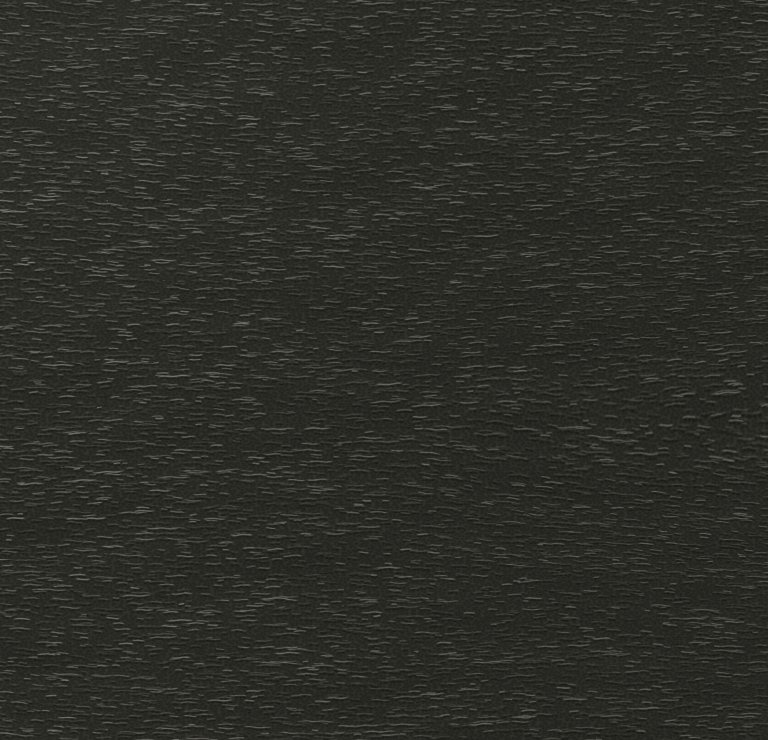
Write a WebGL 1 fragment shader that draws this texture.

```glsl
precision highp float;
// Dark stained wood with short pale pores running along a slightly fanned grain.
// Jittered rows of tapered dashes lie in three layers over fine cellular tooth,
// with layered sines for pore clusters and a soft sheen towards the left.
uniform vec2 u_resolution;

#define BASE_COLOR vec3(0.148, 0.149, 0.130)
#define PORE_TINT vec3(1.0, 0.99, 0.95)
#define PORE_CELL vec2(0.042, 0.0092)
#define PORE_HALF_WIDTH 0.0008
#define PORE_GAIN 0.25
#define PORE_DENSITY 0.74
#define SHADOW_GAIN 0.035
#define TOOTH_SCALE vec2(210.0, 300.0)
#define TOOTH_GAIN 0.085
#define FAN_CENTER 0.41
#define FAN_WARP 0.35
#define SHEEN 0.020

vec2 hash2(vec2 p) {
  vec3 q = fract(p.xyx * vec3(0.1031, 0.1030, 0.0973));
  q += dot(q, q.yzx + 33.33);
  return fract((q.xx + q.yz) * q.zy);
}

// Distance to the nearest jittered cell point.
float cellular(vec2 p) {
  vec2 cell = floor(p);
  float nearest = 4.0;
  for (int j = -1; j <= 1; j++) {
    for (int i = -1; i <= 1; i++) {
      vec2 id = cell + vec2(float(i), float(j));
      vec2 toPoint = id + hash2(id + 7.0) - p;
      nearest = min(nearest, dot(toPoint, toPoint));
    }
  }
  return sqrt(nearest);
}

// Slow variation between crowded and sparse bands, about -1 to 1.
float clusters(vec2 p) {
  float a = sin(p.y * 83.0 + 2.0 * sin(p.x * 6.0 + p.y * 9.0));
  float b = sin(p.y * 37.0 - p.x * 11.0 + 1.5 * sin(p.x * 17.0));
  float c = sin(p.x * 29.0 + 3.0 * sin(p.y * 41.0));
  return 0.4 * a + 0.35 * b + 0.25 * c;
}

// Soft band of the pore width around a signed height.
float stroke(float height, float halfWidth, float px) {
  return 1.0 - smoothstep(halfWidth - 0.75 * px, halfWidth + 0.75 * px, abs(height));
}

// One layer of dashes: x is the pale line, y the shadow beneath it.
vec2 poreLayer(vec2 p, vec2 size, float seed, float slope, float density, float px) {
  float row = floor(p.y / size.y);
  vec2 result = vec2(0.0);
  for (int j = -1; j <= 1; j++) {
    float r = row + float(j);
    float shift = hash2(vec2(r, seed)).x;
    float x = p.x / size.x + shift;
    vec2 id = vec2(floor(x) + seed * 3.0, r + seed);
    vec2 place = hash2(id);
    vec2 form = hash2(id + 51.7);
    vec2 tone = hash2(id + 113.3);

    // Dash stays inside its cell lengthwise and may drift across rows.
    float halfLength = mix(0.13, 0.46, form.x * form.x * 0.6 + form.x * 0.4);
    float center = mix(halfLength, 1.0 - halfLength, place.x);
    float along = (fract(x) - center) * size.x;
    float height = p.y - (r + place.y) * size.y;
    height -= along * (slope + (form.y - 0.5) * 0.07);
    height -= 0.0005 * sin(along * 260.0 + tone.x * 6.28);

    float reach = halfLength * size.x;
    float taper = 1.0 - smoothstep(reach * 0.6, reach + px * 0.5, abs(along));
    float present = step(tone.x, density) * taper;
    float strength = mix(0.22, 1.0, tone.y * tone.y);
    float halfWidth = PORE_HALF_WIDTH * mix(0.75, 1.25, form.y);
    float pale = stroke(height, halfWidth, px) * strength;
    float shade = stroke(height + 0.0026, halfWidth * 1.3, px);
    result = max(result, vec2(pale, shade) * present);
  }
  return result;
}

void main() {
  vec2 p = gl_FragCoord.xy / u_resolution.x;
  float px = 1.0 / u_resolution.x;

  // Grain opens to the right around the fan center and sways gently.
  float d = p.y - FAN_CENTER;
  float fan = smoothstep(0.3, 1.0, p.x) * d * exp(-60.0 * d * d);
  vec2 grain = vec2(p.x, p.y - FAN_WARP * fan);
  grain.y += 0.004 * sin(p.x * 5.0 + p.y * 7.0) + 0.0012 * sin(p.x * 17.0 - p.y * 13.0);
  float slope = 0.8 * fan - 0.02 * (1.0 - smoothstep(0.0, 0.5, p.x));

  // Pores of three sizes.
  float cluster = clusters(grain);
  float density = PORE_DENSITY + 0.22 * cluster;
  vec2 pores = vec2(0.0);
  for (int i = 0; i < 3; i++) {
    float k = float(i);
    vec2 size = PORE_CELL * vec2(1.3 - 0.3 * k, 1.08 - 0.1 * k);
    vec2 offset = vec2(0.37, 0.61) * k;
    pores = max(pores, poreLayer(grain + offset, size, 11.0 + 17.0 * k, slope, density, px));
  }

  // Fine tooth, broad light and final colour.
  float tooth = cellular(grain * TOOTH_SCALE) - 0.45;
  float leftLight = 1.0 - smoothstep(0.0, 0.75, p.x);
  float topLight = smoothstep(0.3, 0.95, p.y);
  float light = SHEEN * (leftLight * (0.4 + 0.6 * topLight) + 0.4 * topLight);
  float tone = light + TOOTH_GAIN * tooth * 0.8 + 0.007 * cluster + 0.012;
  float poreLight = PORE_GAIN * (0.85 + 0.25 * leftLight + 0.1 * topLight);
  vec3 color = BASE_COLOR + tone * PORE_TINT;
  color -= SHADOW_GAIN * pores.y * (1.0 - pores.x);
  color += PORE_TINT * pores.x * poreLight;
  gl_FragColor = vec4(clamp(color, 0.0, 1.0), 1.0);
}
```
